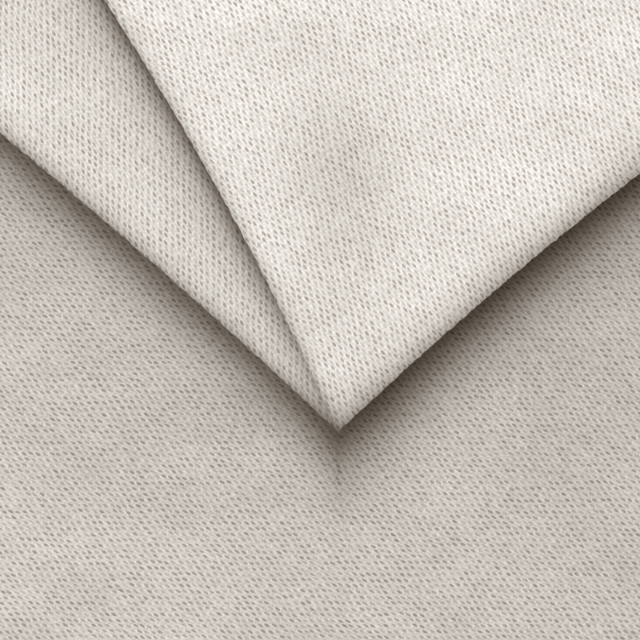
This texture is drawn by a WebGL 2 fragment shader. Its source:

```glsl
#version 300 es
precision highp float;
// Folded cream upholstery cloth: two flaps meet in a point above a shaded, knitted ground.

#define TIP vec2(0.528, 0.325)
#define STITCHES vec2(92.0, 112.0)
#define STITCH_DEPTH 0.21
#define FIBRE_DEPTH 0.10
#define GROUND_LIGHT 0.80
#define LEFT_LIGHT 0.89
#define RIGHT_LIGHT 0.91

uniform vec2 u_resolution;
out vec4 fragColor;

float hash(vec2 p) {
    vec3 q = fract(vec3(p.xyx) * 0.1031);
    q += dot(q, q.yzx + 33.33);
    return fract((q.x + q.y) * q.z);
}

float noise(vec2 p) {
    vec2 i = floor(p), f = fract(p);
    f = f * f * (3.0 - 2.0 * f);
    return mix(mix(hash(i), hash(i + vec2(1, 0)), f.x),
               mix(hash(i + vec2(0, 1)), hash(i + vec2(1, 1)), f.x), f.y);
}

float fbm(vec2 p) {
    float sum = 0.0, amp = 0.5;
    for (int i = 0; i < 4; i++) {
        sum += amp * noise(p);
        p = p * 2.03 + 17.0;
        amp *= 0.5;
    }
    return sum;
}

// Brightness factor of staggered stitches with slanted dark gaps
float weave(vec2 p, float angle) {
    float c = cos(angle), s = sin(angle);
    vec2 q = mat2(c, s, -s, c) * p;
    q += 0.0035 * (vec2(noise(q * 24.0), noise(q * 24.0 + 40.0)) - 0.5);
    vec2 g = q * STITCHES;
    g.x += 0.5 * mod(floor(g.y), 2.0);
    vec2 id = floor(g), f = fract(g) - 0.5;
    f += 0.2 * (vec2(hash(id), hash(id + 71.0)) - 0.5);
    f.y += 0.45 * f.x;
    float gap = 1.0 - smoothstep(0.12, 0.48, length(f * vec2(0.85, 1.25)));
    float ridge = 0.03 * cos(6.2832 * g.y);
    float fibre = noise(q * 330.0) - 0.5;
    return 1.05 - STITCH_DEPTH * gap * (0.6 + 0.8 * hash(id + 9.0))
         - ridge + FIBRE_DEPTH * fibre;
}

// Signed distances to the three cloth edges
float leftHem(vec2 p) {          // positive below the left flap
    float s = TIP.x - p.x;
    float slope = 0.95 - 0.25 * s;
    return (TIP.y + 0.95 * s - 0.125 * s * s - p.y) / sqrt(1.0 + slope * slope);
}

float rightHem(vec2 p) {         // positive below the right flap
    float s = p.x - TIP.x;
    float slope = 0.945 - 0.38 * s;
    return (TIP.y + 0.945 * s - 0.19 * s * s - p.y) / sqrt(1.0 + slope * slope);
}

float crease(vec2 p) {           // positive left of the right flap
    float t = p.y - TIP.y;
    float slope = 0.439 + 0.302 * t;
    return (TIP.x - 0.439 * t - 0.151 * t * t - p.x) / sqrt(1.0 + slope * slope);
}

float groundLight(vec2 p, float dLeft, float dRight) {
    float d = max(max(dLeft, dRight), 0.0);
    float side = smoothstep(-0.08, 0.08, p.x - TIP.x);
    float core = exp(-pow(d / mix(0.043, 0.052, side), 1.4));
    float halo = exp(-d / 0.13);
    float light = GROUND_LIGHT - 0.03 * smoothstep(0.6, 1.0, p.x);
    return light * (1.0 - mix(0.42, 0.56, side) * core - 0.10 * halo);
}

float leftLight(vec2 p, float dHem, float dCrease) {
    float c = max(dCrease, 0.0), h = max(-dHem, 0.0);
    float fold = mix(0.45, 1.0, smoothstep(0.34, 0.65, p.y));
    return LEFT_LIGHT - fold * (0.42 * exp(-c / 0.020) + 0.10 * exp(-c / 0.08))
         - 0.26 * exp(-h / 0.012);
}

float rightLight(vec2 p, float dHem, float dCrease) {
    float c = max(-dCrease, 0.0), h = max(-dHem, 0.0);
    vec2 dip = (p - vec2(0.53, 0.68)) / vec2(0.10, 0.24);
    return RIGHT_LIGHT - 0.08 * exp(-dot(dip, dip))
         - 0.30 * exp(-h / 0.022) - 0.20 * exp(-c / 0.010);
}

// Warm grey ramp, browner in the darks
vec3 clothTone(float l) {
    float dark = 1.0 - l;
    return vec3(l, l - 0.015 - 0.03 * dark, l - 0.042 - 0.045 * dark);
}

void main() {
    vec2 p = gl_FragCoord.xy / u_resolution;
    float soft = 1.0 / min(u_resolution.x, u_resolution.y);
    float fuzz = 0.002 * (noise(p * 160.0) - 0.5);
    float dLeft = leftHem(p) + fuzz, dRight = rightHem(p) + fuzz;
    float dCrease = crease(p) + fuzz;

    // Layers from back to front
    float ground = groundLight(p, dLeft, dRight) * weave(p, 0.0);
    float left = leftLight(p, dLeft, dCrease) * weave(p, 0.55);
    float right = rightLight(p, dRight, dCrease) * weave(p, 0.35);
    float onRight = smoothstep(soft, -soft, max(dCrease, dRight));
    float onLeft = smoothstep(soft, -soft, max(dLeft, -dCrease - 2.0 * soft));
    float light = mix(mix(ground, left, onLeft), right, onRight);

    light *= 1.0 + 0.10 * (fbm(p * vec2(7.0, 14.0)) - 0.47);
    fragColor = vec4(clamp(clothTone(light), 0.0, 1.0), 1.0);
}
```
